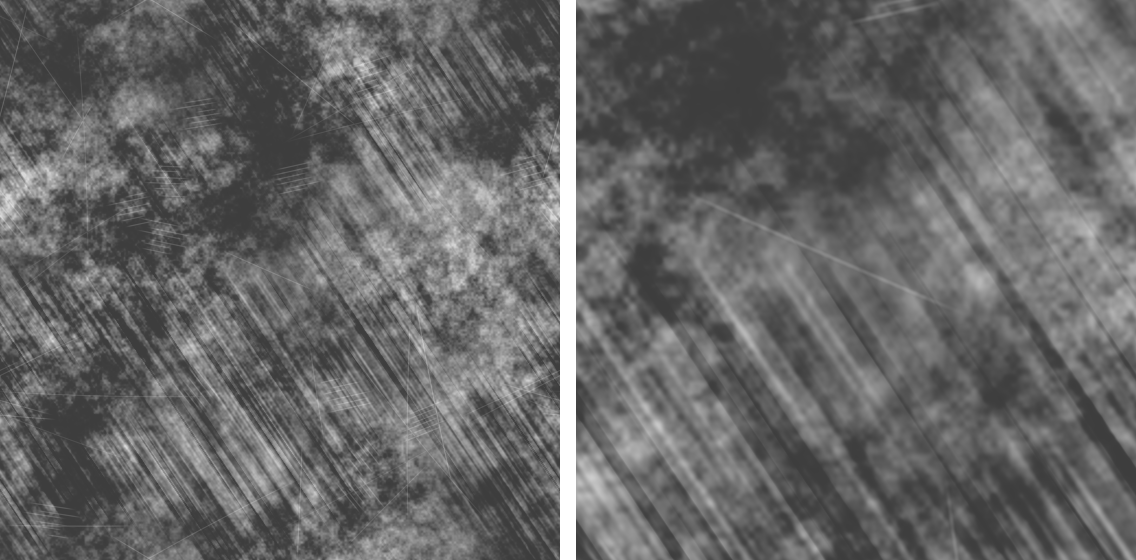
Left: the whole. Right: its middle third, enlarged.
This texture is drawn by a Shadertoy shader. Its source:

```glsl
vec2 hash2(vec2 p) {
    vec3 q = fract(p.xyx * vec3(0.1031, 0.1030, 0.0973));
    q += dot(q, q.yzx + 33.33);
    return fract((q.xx + q.yz) * q.zy);
}

// Value noise centred on zero, wrapping after the given whole period
float wrapNoise(vec2 uv, vec2 period, float seed) {
    vec2 p = uv * period;
    vec2 i = floor(p), f = fract(p);
    f = f * f * (3.0 - 2.0 * f);
    vec2 lo = mod(i, period) + seed, hi = mod(i + 1.0, period) + seed;
    float bottom = mix(hash2(lo).x, hash2(vec2(hi.x, lo.y)).x, f.x);
    float top = mix(hash2(vec2(lo.x, hi.y)).x, hash2(hi).x, f.x);
    return mix(bottom, top, f.y) - 0.5;
}

// Distance to the nearest scattered cell point, in cell units
float cellNoise(vec2 uv, float period, float seed) {
    vec2 p = uv * period, i = floor(p);
    float nearest = 2.0;
    for (int y = -1; y <= 1; y++)
    for (int x = -1; x <= 1; x++) {
        vec2 cell = i + vec2(x, y);
        vec2 point = cell + hash2(mod(cell, period) + seed);
        nearest = min(nearest, length(p - point));
    }
    return nearest;
}

// Offset from a scattered centre, wrapped and turned to the given angle
vec2 localFrame(vec2 uv, vec2 centre, float angle) {
    vec2 d = uv - centre;
    d -= round(d);
    float c = cos(angle), s = sin(angle);
    return vec2(c * d.x + s * d.y, c * d.y - s * d.x);
}

float clouds(vec2 uv) {
    float roughness = 1.0 + 1.1 * wrapNoise(uv, vec2(6.0), 310.0);
    float sum = 0.7 * wrapNoise(uv, vec2(4.0), 11.0);
    float amplitude = 1.0, period = 8.0;
    for (int k = 0; k < 6; k++) {
        float weight = k < 2 ? amplitude : amplitude * roughness;
        sum += weight * wrapNoise(uv, vec2(period), 37.0 + 53.0 * float(k));
        amplitude *= 0.83;
        period *= 2.0;
    }
    // Ragged clumps
    vec2 warp = vec2(wrapNoise(uv, vec2(64.0), 401.0), wrapNoise(uv, vec2(64.0), 433.0));
    sum += 0.35 * (0.45 - cellNoise(uv + 0.016 * warp, 26.0, 71.0));
    return sum + 0.25 * roughness * (0.45 - cellNoise(uv + 0.008 * warp, 75.0, 97.0));
}

// Brushed strokes on sheared axes that keep the unit tile
float streaks(vec2 uv) {
    vec2 st = vec2(3.0 * uv.x + 2.0 * uv.y, uv.x + uv.y);
    float patches = smoothstep(-0.15, 0.25, wrapNoise(uv, vec2(7.0), 503.0));
    float strokes = 0.75 * wrapNoise(st, vec2(38.0, 16.0), 541.0)
                  + 0.55 * wrapNoise(st, vec2(76.0, 22.0), 577.0);
    float gouges = smoothstep(0.22, 0.42, wrapNoise(st, vec2(52.0, 7.0), 613.0));
    return strokes * (0.2 + 1.1 * patches) - 0.4 * gouges * (0.3 + patches);
}

// Long hairlines, slightly bent
float hairlines(vec2 uv) {
    float light = 0.0;
    for (int k = 0; k < 30; k++) {
        vec2 a = hash2(vec2(k, 701)), b = hash2(vec2(k, 743));
        vec2 q = localFrame(uv, a, 6.2832 * b.x);
        q.y += (b.y - 0.5) * 0.3 * q.x * q.x;
        float reach = mix(0.06, 0.24, b.y);
        float fade = 1.0 - smoothstep(0.6 * reach, reach, abs(q.x));
        float line = 1.0 - smoothstep(0.0, 0.002, abs(q.y));
        light = max(light, line * fade * mix(0.06, 0.15, fract(7.0 * b.x)));
    }
    return light;
}

// Short bundles of parallel scrapes
float scrapes(vec2 uv) {
    float light = 0.0;
    for (int k = 0; k < 14; k++) {
        vec2 a = hash2(vec2(k, 811)), b = hash2(vec2(k, 857));
        float angle = k % 4 == 0 ? -0.9 : mix(-0.25, 0.4, b.x);
        vec2 q = localFrame(uv, a, angle);
        float spacing = mix(0.008, 0.013, b.y);
        float row = floor(q.y / spacing);
        vec2 r = hash2(vec2(row + 40.0, k + 907));
        float across = abs(fract(q.y / spacing) - mix(0.3, 0.7, r.x)) * spacing;
        float along = abs(q.x + 0.03 * (r.x - 0.5));
        float reach = mix(0.02, 0.05, r.y);
        float line = 1.0 - smoothstep(0.0, 0.0022, across);
        line *= 1.0 - smoothstep(0.5 * reach, reach, along);
        light = max(light, line * step(abs(row + 0.5), 3.0) * 0.13);
    }
    return light;
}

void mainImage(out vec4 fragColor, in vec2 fragCoord) {
    vec2 uv = fragCoord / iResolution.xy;
    float tone = 0.375 + 0.29 * (clouds(uv) + streaks(uv));

    // Soft charcoal floor under the worn paint
    float above = tone - 0.245;
    float gray = 0.235 + 0.5 * (above + sqrt(above * above + 0.003));

    gray += max(hairlines(uv), scrapes(uv)) * (1.0 - 0.5 * gray);
    fragColor = vec4(vec3(min(gray, 0.85)), 1.0);
}
```
